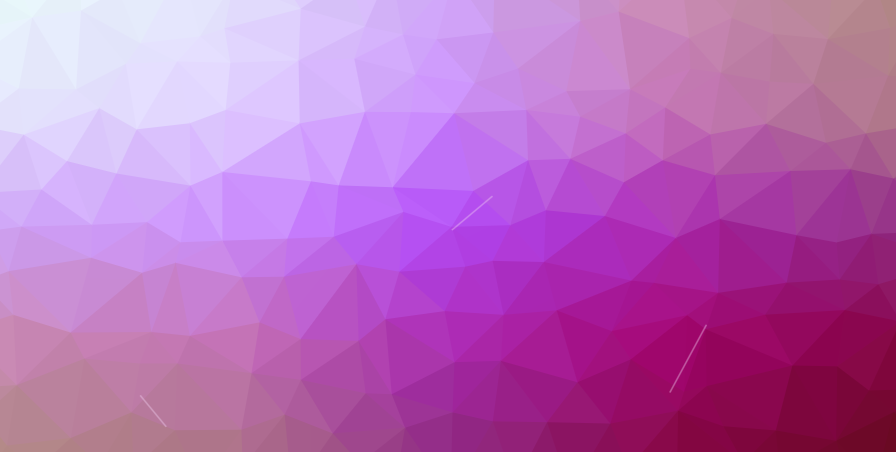
A WebGL 2 fragment shader for this background:

```glsl
#version 300 es
precision highp float;
// Low-poly mosaic of flat triangles, fading diagonally from ice white through violet to crimson.

uniform vec2 u_resolution;
out vec4 fragColor;

const vec2 GRID = vec2(16.7, 9.0);   // mesh cells across the canvas
const float JITTER = 0.74;           // vertex displacement in cells
const vec3 BLEND_POWER = vec3(2.0, 1.15, 0.9);

vec2 hash2(vec2 p) {
    vec2 k = vec2(dot(p, vec2(127.1, 311.7)), dot(p, vec2(269.5, 183.3)));
    return fract(sin(k) * 43758.55);
}

// Five evenly spaced colour stops
vec3 palette(float t) {
    const vec3 ice = vec3(0.91, 0.97, 0.98);
    const vec3 lilac = vec3(0.88, 0.82, 1.0);
    const vec3 violet = vec3(0.70, 0.29, 0.97);
    const vec3 magenta = vec3(0.64, 0.02, 0.44);
    const vec3 maroon = vec3(0.40, 0.03, 0.12);
    float s = clamp(t, 0.0, 1.0) * 4.0;
    vec3 c = mix(ice, lilac, clamp(s, 0.0, 1.0));
    c = mix(c, violet, clamp(s - 1.0, 0.0, 1.0));
    c = mix(c, magenta, clamp(s - 2.0, 0.0, 1.0));
    return mix(c, maroon, clamp(s - 3.0, 0.0, 1.0));
}

// The palette runs rightwards and downwards; both runs are averaged
vec3 gradient(vec2 uv) {
    vec3 across = pow(palette(uv.x), BLEND_POWER);
    vec3 down = pow(palette(1.0 - uv.y), BLEND_POWER);
    return pow(0.5 * (across + down), 1.0 / BLEND_POWER);
}

vec2 meshVertex(vec2 cell) {
    return cell + 0.5 + (hash2(cell) - 0.5) * JITTER;
}

// Signed distance to the line a-b, positive on its left
float leftOf(vec2 p, vec2 a, vec2 b) {
    vec2 d = normalize(b - a);
    return d.x * (p.y - a.y) - d.y * (p.x - a.x);
}

// Flat triangle colour weighted by its smooth coverage
vec4 facet(vec2 p, vec2 a, vec2 b, vec2 c, float pixel) {
    float inside = min(leftOf(p, a, b), min(leftOf(p, b, c), leftOf(p, c, a)));
    float coverage = clamp(0.5 + inside / pixel, 0.0, 1.0);
    vec2 center = (a + b + c) / 3.0;
    float tone = (hash2(center).x - 0.5) * 0.02;
    return vec4(gradient(center / GRID) + tone, 1.0) * coverage;
}

// Split a quad along its shorter diagonal
vec4 quadFacets(vec2 p, vec2 cell, float pixel) {
    vec2 a = meshVertex(cell);
    vec2 b = meshVertex(cell + vec2(1.0, 0.0));
    vec2 c = meshVertex(cell + vec2(1.0, 1.0));
    vec2 d = meshVertex(cell + vec2(0.0, 1.0));
    if (distance(a, c) < distance(b, d)) {
        return facet(p, a, b, c, pixel) + facet(p, a, c, d, pixel);
    }
    return facet(p, a, b, d, pixel) + facet(p, b, c, d, pixel);
}

// Thin bright seam between two points
float seam(vec2 p, vec2 a, vec2 b, float width) {
    vec2 d = b - a;
    float t = clamp(dot(p - a, d) / dot(d, d), 0.0, 1.0);
    return 1.0 - smoothstep(0.0, width, length(p - a - d * t));
}

void main() {
    vec2 uv = gl_FragCoord.xy / u_resolution;
    vec2 p = uv * GRID;
    float pixel = GRID.y / u_resolution.y;

    // Mesh: gather the quads that can reach this point
    vec4 sum = vec4(gradient(uv), 1.0) * 0.001;
    for (int y = -1; y <= 0; y++) {
        for (int x = -1; x <= 0; x++) {
            sum += quadFacets(p, floor(p) + vec2(x, y), pixel);
        }
    }
    vec3 color = sum.rgb / sum.a;

    // Hairline seams
    float width = max(0.03, pixel);
    float light = seam(p, vec2(0.505, 0.492) * GRID, vec2(0.549, 0.565) * GRID, width);
    light = max(light, seam(p, vec2(0.748, 0.133) * GRID, vec2(0.788, 0.28) * GRID, width));
    light = max(light, seam(p, vec2(0.157, 0.124) * GRID, vec2(0.185, 0.057) * GRID, width));
    color = mix(color, vec3(0.95, 0.82, 0.95), light * 0.4);

    fragColor = vec4(clamp(color, 0.0, 1.0), 1.0);
}
```
